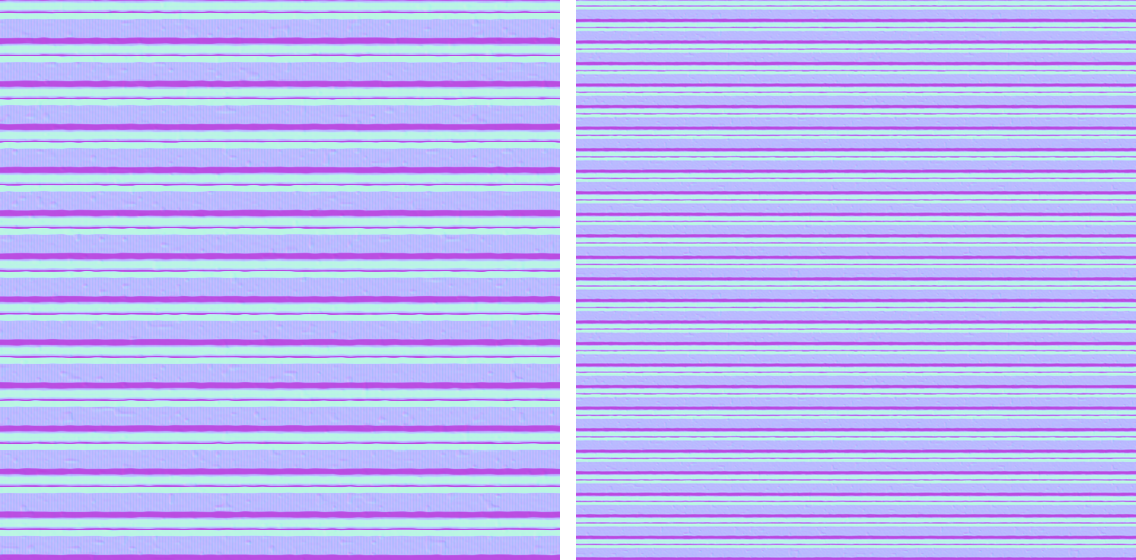
Left, the tile; right, the same tile 2 across and 2 down.
Give the GLSL for this texture map, as a Shadertoy shader.

```glsl
const float ROWS = 13.0;
const float RIBS = 192.0;

float hash(vec2 p) {
    vec3 q = fract(vec3(p.xyx) * 0.1031);
    q += dot(q, q.yzx + 33.33);
    return fract((q.x + q.y) * q.z);
}

// Value noise that wraps over the unit square
float tileNoise(vec2 uv, vec2 cells) {
    vec2 p = uv * cells;
    vec2 i = floor(p);
    vec2 f = p - i;
    f = f * f * (3.0 - 2.0 * f);
    vec2 a = mod(i, cells);
    vec2 b = mod(i + 1.0, cells);
    return mix(mix(hash(a), hash(vec2(b.x, a.y)), f.x),
               mix(hash(vec2(a.x, b.y)), hash(b), f.x), f.y);
}

// Fine grain with a few scattered dents
float wearHeight(vec2 uv) {
    float grain = tileNoise(uv, vec2(160.0, 192.0));
    float dents = smoothstep(0.76, 1.0, tileNoise(uv, vec2(72.0, 96.0)));
    return 0.08 * grain - 0.22 * dents;
}

float band(float t, float start, float end, float soft) {
    soft = max(soft, 0.5 * ROWS / iResolution.y);
    return smoothstep(start - soft, start + soft, t)
         - smoothstep(end - soft, end + soft, t);
}

void mainImage(out vec4 fragColor, in vec2 fragCoord) {
    vec2 uv = fragCoord / iResolution.xy;

    // Phase runs downward, zero at the middle of the wide lower bevel
    float t = fract((1.0 - uv.y) * ROWS + 0.352) - 0.3;
    t += 0.018 * (tileNoise(uv, vec2(64.0, 208.0)) - 0.5);

    // Vertical slope of the moulding: bevels, groove and ledges
    float slope = -1.65 * band(t, -0.067, 0.064, 0.022);
    slope += 1.5 * band(t, 0.118, 0.275, 0.028);
    slope -= 0.35 * band(t, 0.192, 0.216, 0.014);
    slope -= 1.75 * band(t, 0.324, 0.355, 0.010);
    slope += 1.55 * band(t, 0.357, 0.492, 0.018);

    // Fine upright ribs on the flat faces
    float flatFace = 1.0 - band(t, -0.09, 0.51, 0.02);
    float ribs = 0.13 * sin(6.28318 * RIBS * uv.x) * mix(0.12, 1.0, flatFace);

    // Surface wear as a height gradient
    vec2 e = vec2(0.002, 0.0);
    vec2 wear = vec2(wearHeight(uv + e.xy) - wearHeight(uv - e.xy),
                     wearHeight(uv + e.yx) - wearHeight(uv - e.yx));

    vec3 normal = normalize(vec3(ribs - wear.x, slope - wear.y, 1.0));
    fragColor = vec4(pow(0.5 + 0.5 * normal, vec3(1.0 / 2.2)), 1.0);
}
```
